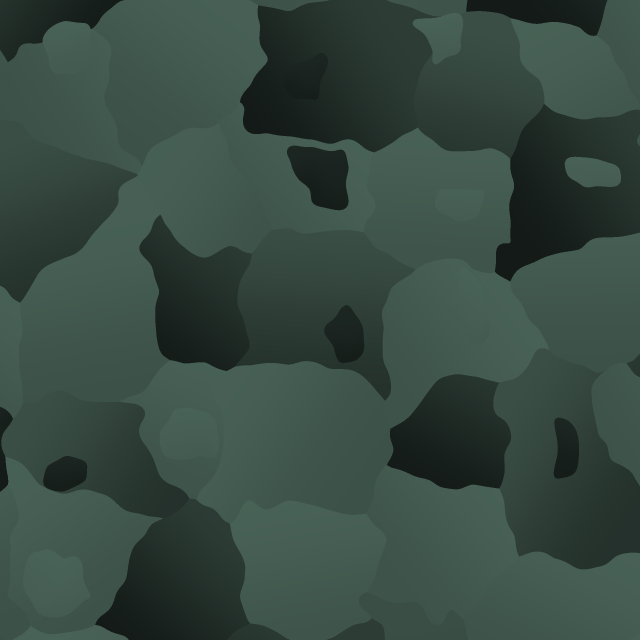
This pattern is drawn by a Shadertoy shader. Its source:

```glsl
// Patchwork of rounded, wobbly-edged plates in dim grey-green tones.
// A stretched Voronoi grid gives the plates, each shaded by its own linear
// gradient; small dark and light chips are scattered on top.

vec2 hash2(vec2 p) {
    vec3 q = fract(p.xyx * vec3(0.1031, 0.1030, 0.0973));
    q += dot(q, q.yzx + 33.33);
    return fract((q.xx + q.yz) * q.zy);
}

vec2 noise2(vec2 p) {
    vec2 i = floor(p), f = fract(p);
    f = f * f * (3.0 - 2.0 * f);
    vec2 low = mix(hash2(i), hash2(i + vec2(1, 0)), f.x);
    vec2 high = mix(hash2(i + vec2(0, 1)), hash2(i + vec2(1, 1)), f.x);
    return mix(low, high, f.y) - 0.5;
}

// Distance with squarish level lines
float boxyLength(vec2 v) {
    v = abs(v);
    return pow(v.x * v.x * v.x + v.y * v.y * v.y + 1e-9, 1.0 / 3.0);
}

// Tone of one plate; local is the offset from its centre in grid units
float plateTone(vec2 id, vec2 local) {
    float kind = fract(dot(id, vec2(0.7549, 0.5698)) + 0.03);
    vec2 h = hash2(id + 71.3);
    vec2 lightDir = normalize(vec2(2.4 * (h.x - 0.5), 0.7));
    float ramp = smoothstep(-0.75, 0.7, dot(local, lightDir));
    if (kind < 0.57) return mix(0.77, 0.96, ramp) + 0.06 * (h.y - 0.5);
    if (kind < 0.75) return mix(0.33, 0.72, ramp);
    return mix(0.02, 0.48, ramp);
}

float toneAt(vec2 uv) {
    // Wobble the borders but keep the gradients straight
    vec2 grid = uv * 5.0;
    vec2 bent = grid + 0.24 * noise2(uv * 13.0) + 0.10 * noise2(uv * 31.0 + 9.0);
    vec2 base = floor(bent);

    // Nearest plate
    float nearest = 1e3;
    vec2 plateId = base, plateCentre = base;
    for (int y = -2; y <= 2; y++)
    for (int x = -2; x <= 2; x++) {
        vec2 id = base + vec2(x, y);
        vec2 centre = id + 0.5 + 0.75 * (hash2(id + 17.0) - 0.5);
        vec2 shape = hash2(id + 43.0);
        float stretch = mix(0.85, 1.22, shape.x);
        float d = boxyLength((bent - centre) * vec2(stretch, 1.0 / stretch));
        d -= 0.22 * shape.y;
        if (d < nearest) {
            nearest = d;
            plateId = id;
            plateCentre = centre;
        }
    }
    float tone = plateTone(plateId, grid - plateCentre);

    // Small chips, at most one per grid square
    vec2 pick = hash2(base + 129.0);
    vec2 size = mix(vec2(0.13), vec2(0.23), hash2(base + 203.0));
    vec2 offset = bent - base - 0.5 - 0.4 * (hash2(base + 87.0) - 0.5);
    if (pick.x < 0.42 && boxyLength(offset / size) < 1.0) {
        float ramp = clamp(0.5 + 2.0 * offset.y, 0.0, 1.0);
        tone = pick.y < 0.6 ? mix(0.04, 0.2, ramp) : mix(0.87, 1.0, ramp);
    }
    return tone;
}

void mainImage(out vec4 fragColor, in vec2 fragCoord) {
    // Average a 3 by 3 set of samples for smooth edges
    float tone = 0.0;
    for (int i = 0; i < 9; i++) {
        vec2 shift = (vec2(i % 3, i / 3) - 1.0) / 3.0;
        tone += toneAt((fragCoord + shift) / iResolution.y) / 9.0;
    }
    vec3 shadow = vec3(0.07, 0.095, 0.085);
    vec3 sage = vec3(0.29, 0.39, 0.345);
    fragColor = vec4(mix(shadow, sage, tone), 1.0);
}
```
